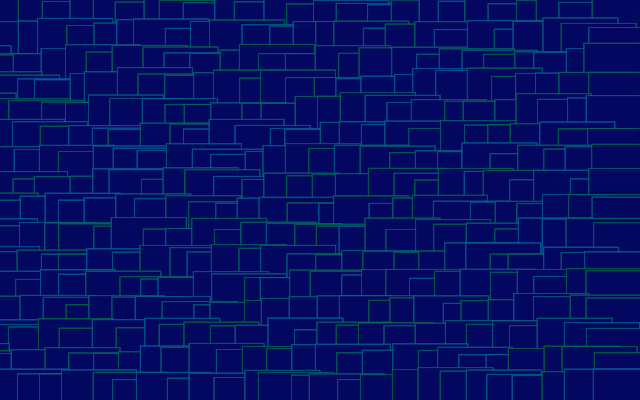
Write a WebGL 1 fragment shader that draws this pattern.

```glsl
precision highp float;

uniform vec2 u_resolution;

const float CELLS_HIGH = 16.0;              // grid cells along the canvas height
const vec2 TILE_SIZE = vec2(3.0, 2.0);      // all lengths below are in cells
const vec2 GRID_OFFSET = vec2(-0.43, 1.05); // cell index to top-left tile corner
const vec2 JITTER = vec2(0.50, 0.50);
const float LINE_WIDTH = 0.0245;
const float EDGE_SOFTNESS = 1.35;           // edge filter width in output samples
const float FILL_OPACITY = 0.96;

const vec3 NAVY = vec3(0.016, 0.026, 0.377);
const vec3 GREEN = vec3(0.0, 0.70, 0.10);
const vec3 CYAN = vec3(0.0, 0.62, 0.85);

// Three independent random values per cell
vec3 hash3(vec2 cell) {
  vec3 phase = vec3(dot(cell, vec2(127.1, 311.7)),
                    dot(cell, vec2(269.5, 183.3)),
                    dot(cell, vec2(419.2, 371.9)));
  return fract(sin(phase + 1.7) * 43758.547);
}

float boxDistance(vec2 p, vec2 halfSize) {
  vec2 d = abs(p) - halfSize;
  return length(max(d, 0.0)) + min(max(d.x, d.y), 0.0);
}

// Antialiased coverage of the inside of a distance field
float coverage(float dist, float softness) {
  return clamp(0.5 - dist / softness, 0.0, 1.0);
}

// Paint one outlined tile over the layers below it
vec3 paintTile(vec3 below, vec2 p, vec2 cell, float softness) {
  vec3 rnd = hash3(cell);
  vec2 corner = cell + GRID_OFFSET + JITTER * (rnd.xy - 0.5);
  vec2 center = corner + TILE_SIZE * vec2(0.5, -0.5);
  float dist = boxDistance(p - center, 0.5 * TILE_SIZE);
  float outer = coverage(dist - 0.5 * LINE_WIDTH, softness);
  float inner = coverage(dist + 0.5 * LINE_WIDTH, softness);
  vec3 filled = mix(below, NAVY, outer * FILL_OPACITY);
  return mix(filled, mix(GREEN, CYAN, rnd.z), outer - inner);
}

// Stack the nearby tiles, top row first and left to right
vec3 tileStack(vec2 p, float lastColumn, float softness) {
  vec3 color = NAVY;
  vec2 base = floor(p);
  for (int row = 0; row < 4; row++) {
    for (int column = 0; column < 4; column++) {
      vec2 cell = base + vec2(float(column) - 2.0, 2.0 - float(row));
      if (cell.y >= 0.0 && cell.x <= lastColumn) {
        color = paintTile(color, p, cell, softness);
      }
    }
  }
  return color;
}

void main() {
  float pixel = CELLS_HIGH / u_resolution.y;
  vec2 p = gl_FragCoord.xy * pixel;
  float lastColumn = floor(u_resolution.x * pixel - 1.5);
  vec3 color = tileStack(p, lastColumn, pixel * EDGE_SOFTNESS);
  gl_FragColor = vec4(color, 1.0);
}
```
